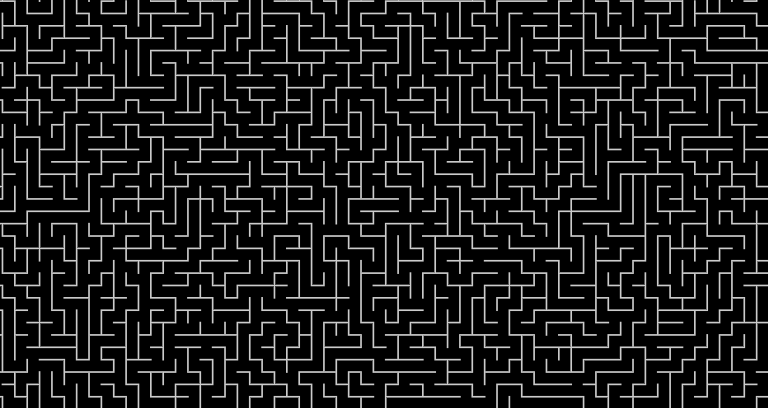
Give the GLSL for this pattern, as a WebGL 1 fragment shader.

```glsl
precision highp float;
// Draws a dense maze of thin pale walls on black, on a square lattice.
// Every post grows one wall. Posts act in four interleaved stages, each
// growing toward its emptiest side, so the corridors stay evenly spaced.
uniform vec2 u_resolution;

float hash(vec2 p) {
  return fract(sin(dot(p, vec2(127.1, 311.7))) * 43758.5453);
}

// Unit step for a quarter turn count
vec2 heading(float turns) {
  float t = mod(turns, 4.0);
  vec2 axis = mod(t, 2.0) < 0.5 ? vec2(1.0, 0.0) : vec2(0.0, 1.0);
  return t < 1.5 ? axis : -axis;
}

// Flags the four cells around a post that a wall centred at r borders
vec4 cellsBeside(vec2 r) {
  vec4 gap = vec4(distance(r, vec2(0.5, 0.5)), distance(r, vec2(-0.5, 0.5)),
                  distance(r, vec2(-0.5, -0.5)), distance(r, vec2(0.5, -0.5)));
  return 1.0 - step(0.6, gap);
}

// Flags the post's own side that a wall centred at r already fills
vec4 sideFilled(vec2 r) {
  vec4 gap = vec4(distance(r, vec2(0.5, 0.0)), distance(r, vec2(0.0, 0.5)),
                  distance(r, vec2(-0.5, 0.0)), distance(r, vec2(0.0, -0.5)));
  return 1.0 - step(0.1, gap);
}

// Random pick among the sides with the least crowded cells
vec2 emptiestSide(vec2 post, vec4 crowd, vec4 filled) {
  vec4 load = crowd * crowd;
  vec4 chance = vec4(hash(post + 0.13), hash(post + 0.37),
                     hash(post + 0.59), hash(post + 0.83));
  vec4 cost = load + load.wxyz + 20.0 * filled + 0.9 * chance;
  float least = min(min(cost.x, cost.y), min(cost.z, cost.w));
  if (cost.x == least) return heading(0.0);
  if (cost.y == least) return heading(1.0);
  return heading(cost.z == least ? 2.0 : 3.0);
}

// Stage one: free random wall
vec2 freeWall(vec2 post) {
  return heading(floor(hash(post) * 4.0));
}

// Stages one and two: posts of even parity
vec2 evenWall(vec2 post) {
  if (mod(post.x, 2.0) < 0.5) return freeWall(post);
  vec4 crowd = vec4(0.0);
  for (int i = 0; i < 4; i++) {
    vec2 corner = heading(float(i)) + heading(float(i) + 1.0);
    crowd += cellsBeside(corner + 0.5 * freeWall(post + corner));
  }
  return emptiestSide(post, crowd, vec4(0.0));
}

// Stage three, or stage four once earlier crowding is passed in
vec2 oddWall(vec2 post, vec4 crowd) {
  vec4 filled = vec4(0.0);
  for (int i = 0; i < 4; i++) {
    vec2 side = heading(float(i));
    vec2 center = side + 0.5 * evenWall(post + side);
    crowd += cellsBeside(center);
    filled += sideFilled(center);
  }
  return emptiestSide(post, crowd, filled);
}

// Final wall direction of any post
vec2 wallStep(vec2 post) {
  if (mod(post.x + post.y, 2.0) < 0.5) return evenWall(post);
  vec4 crowd = vec4(0.0);
  if (mod(post.x, 2.0) < 0.5) {
    for (int i = 0; i < 4; i++) {
      vec2 corner = heading(float(i)) + heading(float(i) + 1.0);
      crowd += cellsBeside(corner + 0.5 * oddWall(post + corner, vec4(0.0)));
    }
  }
  return oddWall(post, crowd);
}

// Share of a pixel window at offset x that lies inside a band
float bandCoverage(float x, float halfWidth, float pixel) {
  float upper = min(x + 0.5 * pixel, halfWidth);
  float lower = max(x - 0.5 * pixel, -halfWidth);
  return clamp((upper - lower) / pixel, 0.0, 1.0);
}

void main() {
  // 33 lattice rows over the canvas height
  float pixel = 33.0 / u_resolution.y;
  vec2 position = gl_FragCoord.xy * pixel - vec2(0.2, -0.09);
  vec2 post = floor(position + 0.5);
  vec2 offset = position - post;
  float halfWidth = 0.067;

  // Half walls leaving the nearest post in four directions
  vec2 ownStep = wallStep(post);
  float wall = 0.0;
  for (int i = 0; i < 4; i++) {
    vec2 side = heading(float(i));
    if (ownStep == side || wallStep(post + side) == -side) {
      float along = dot(offset, side);
      float across = dot(offset, vec2(-side.y, side.x));
      float cap = clamp((along + halfWidth) / pixel + 0.5, 0.0, 1.0);
      wall = max(wall, cap * bandCoverage(across, halfWidth, pixel));
    }
  }
  vec3 wallColor = vec3(0.8);
  gl_FragColor = vec4(wallColor * wall, 1.0);
}
```
